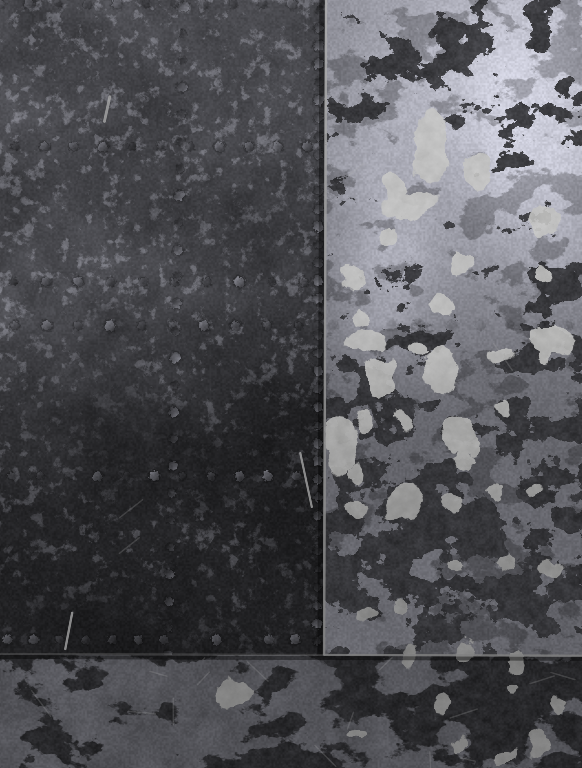
Reproduce this texture procedurally as a Shadertoy shader.

```glsl
// Weathered sheet metal: a dark riveted panel, a bright flaking panel and a worn strip.
// Layered noise makes stains and flakes, repeated distances make rivet rows, and
// warped ellipses make pale chips. One unit is the canvas height.
#define SEAM_X 0.4215
#define SEAM_Y 0.1485
#define RIVET_RADIUS 0.0056
#define CHIP_CELL 0.062
#define CHIP_WARP 0.03
#define GRAIN 0.075
#define STEEL_TINT vec3(0.985, 0.99, 1.055)
#define CHIP_COLOR vec3(0.75, 0.75, 0.745)

float hash(vec2 p) {
    vec3 q = fract(p.xyx * 0.1031);
    q += dot(q, q.yzx + 33.33);
    return fract((q.x + q.y) * q.z);
}

float noise(vec2 p) {
    vec2 i = floor(p), f = fract(p);
    f *= f * (3.0 - 2.0 * f);
    return mix(mix(hash(i), hash(i + vec2(1, 0)), f.x),
               mix(hash(i + vec2(0, 1)), hash(i + 1.0), f.x), f.y);
}

float fbm(vec2 p) {
    float sum = 0.0, amp = 0.48;
    for (int i = 0; i < 6; i++) {
        sum += amp * noise(p);
        p = mat2(0.8, 0.6, -0.6, 0.8) * p * 2.03 + 17.3;
        amp *= 0.53;
    }
    return sum;
}

float glow(vec2 p, float x, float y, float w, float h) {
    vec2 d = (p - vec2(x, y)) / vec2(w, h);
    return exp(-dot(d, d));
}

// Antialiased mark: 1 within the given distance
float mark(float d, float width) {
    return 1.0 - smoothstep(width, width + 1.0 / iResolution.y, d);
}

float scratch(vec2 p, vec2 a, vec2 d, float width) {
    return mark(length(p - a - d * clamp(dot(p - a, d) / dot(d, d), 0.0, 1.0)), width);
}

// Row of rivets, each a shadow ring and a worn cap
void rivets(inout float shade, float along, float across, float pitch, float strength) {
    float id = round(along / pitch);
    vec2 q = vec2(along - id * pitch, across);
    float wear = hash(vec2(id, pitch * 900.0 + strength * 71.0));
    float r = RIVET_RADIUS * (0.7 + 0.4 * wear);
    float d = length(q) + 0.004 * (noise(q * 500.0 + id * 9.0) - 0.5);
    shade *= 1.0 - 0.4 * strength * (1.0 - smoothstep(r, r * 1.8, d));
    shade = mix(shade, 0.23 + 0.27 * wear + 18.0 * (q.y - q.x), mark(d, r) * strength * (0.45 + 0.45 * wear));
}

void chip(inout float d, vec2 p, float x, float y, float w, float h) {
    d = min(d, (length((p - vec2(x, y)) / vec2(w, h)) - 1.0) * min(w, h));
}

// Large chips, then small ones on a jittered grid
float chips(vec2 p) {
    vec2 w = p + CHIP_WARP * (vec2(fbm(p * 32.0), fbm(p * 32.0 + 40.0)) - 0.5);
    float d = 1.0;
    chip(d, w, 0.562, 0.805, 0.021, 0.048);
    chip(d, w, 0.530, 0.730, 0.038, 0.015);
    chip(d, w, 0.512, 0.755, 0.015, 0.027);
    chip(d, w, 0.622, 0.776, 0.018, 0.025);
    chip(d, w, 0.710, 0.710, 0.019, 0.020);
    chip(d, w, 0.474, 0.555, 0.024, 0.014);
    chip(d, w, 0.573, 0.518, 0.021, 0.029);
    chip(d, w, 0.498, 0.508, 0.021, 0.025);
    chip(d, w, 0.600, 0.433, 0.023, 0.024);
    chip(d, w, 0.716, 0.552, 0.024, 0.019);
    chip(d, w, 0.525, 0.343, 0.025, 0.022);
    chip(d, w, 0.443, 0.415, 0.020, 0.035);
    chip(d, w, 0.302, 0.101, 0.025, 0.018);
    for (int k = 0; k < 9; k++) {
        vec2 id = floor(w / CHIP_CELL) + vec2(k % 3, k / 3) - 1.0;
        vec2 c = (id + 0.2 + 0.6 * vec2(hash(id), hash(id + 31.0))) * CHIP_CELL;
        vec2 s = CHIP_CELL * (0.1 + 0.16 * vec2(hash(id + 7.0), hash(id + 13.0)));
        float density = 0.52 * step(SEAM_X, c.x) * (1.0 - smoothstep(0.6, 0.74, c.y));
        if (hash(id + 83.0) < density) chip(d, w, c.x, c.y, s.x, s.y);
    }
    return mark(d, 0.0);
}

void mainImage(out vec4 fragColor, in vec2 fragCoord) {
    vec2 p = fragCoord / iResolution.y;
    float broad = fbm(p * 7.0), stain = fbm(p * 26.0 + 9.0), fine = fbm(p * 95.0 + 4.0);
    float dx = p.x - SEAM_X - 0.003 * p.y, dy = p.y - SEAM_Y + 0.003 * p.x;
    // Dark panel, dusted above and almost black below
    float dark = mix(0.115, 0.265, smoothstep(0.22, 0.78, p.y));
    dark += 0.06 * glow(p, 0.06, 0.58, 0.16, 0.12) - 0.045 * glow(p, 0.37, 0.48, 0.1, 0.16);
    dark *= 0.55 + 0.55 * broad + 0.4 * stain;
    dark += 0.16 * smoothstep(0.56, 0.75, fine) * smoothstep(0.1, 0.8, p.y + broad - 0.4);
    rivets(dark, p.x, p.y - 0.995, 0.038, 0.6);
    rivets(dark, p.x - 0.02, p.y - 0.809, 0.038, 0.8);
    rivets(dark, p.x - 0.018, p.y - 0.633, 0.042, 0.85);
    rivets(dark, p.x - 0.02, p.y - 0.576, 0.041, 0.75);
    rivets(dark, p.x - 0.016, p.y - 0.38, 0.037, 0.7);
    rivets(dark, p.x - 0.01, p.y - 0.167, 0.034, 0.55);
    rivets(dark, p.y - 0.006, p.x - 0.2147 - 0.025 * p.y, 0.0352, 0.7);
    rivets(dark, p.y, dx + 0.009, 0.0235, 0.8);
    // Bright panel: sheen, grey wear, black flakes
    float sheen = 0.4 + 0.17 * smoothstep(0.45, 0.75, p.y) + 0.24 * glow(p, 0.68, 0.87, 0.15, 0.2);
    sheen = (sheen + 0.15 * glow(p, 0.51, 0.66, 0.06, 0.13)) * (0.86 + 0.28 * broad);
    sheen *= 1.0 - 0.24 * smoothstep(0.53, 0.6, fbm(p * vec2(24, 34) + 60.0));
    float black = 0.15 * (glow(p, 0.68, 0.36, 0.13, 0.13) + glow(p, 0.515, 0.615, 0.035, 0.025));
    black += 0.08 * (1.0 - smoothstep(0.35, 0.62, p.y)) + 0.25 * (broad - 0.5);
    sheen = mix(sheen, 0.13 + 0.12 * fine, 0.9 * smoothstep(0.635, 0.655, fbm(p * vec2(27, 34) + 21.0) + black));
    rivets(sheen, p.x - 0.01, p.y - 0.576, 0.0385, 0.25);
    // Lower strip, grey paint over black
    float paint = fbm(p * vec2(17, 25) + 5.0) + 0.13 * glow(p, 0.07, 0.08, 0.12, 0.1);
    paint += 0.09 * glow(p, 0.35, 0.11, 0.1, 0.05) - 0.06 * smoothstep(0.45, 0.65, p.x);
    float strip = mix(0.105 + 0.1 * fine, 0.27 + 0.12 * stain, smoothstep(0.49, 0.535, paint));
    // Join the sheets, then chips and lit seams
    float right = mark(-dx, 0.0), above = mark(-dy, 0.0);
    float shade = mix(strip, mix(dark, sheen, right), above);
    vec3 color = STEEL_TINT * (shade + GRAIN * (noise(p * 420.0) - 0.5) * (0.5 + shade));
    color = mix(color, CHIP_COLOR * (0.66 + 0.3 * smoothstep(0.1, 0.65, p.y) + 0.12 * fine), 0.9 * chips(p));
    color *= 1.0 - 0.4 * max(above * mark(abs(dx + 0.005), 0.003), mark(abs(dy + 0.004), 0.002));
    color = mix(color, vec3(0.48 + 0.2 * p.y), 0.85 * above * mark(abs(dx), 0.001));
    color = mix(color, vec3(0.5), mark(abs(dy), 0.0008) * (0.3 + 0.5 * right));
    // Deep and faint scratches
    float cut = scratch(p, vec2(0.136, 0.842), vec2(0.007, 0.032), 0.0012);
    cut = max(cut, scratch(p, vec2(0.391, 0.41), vec2(0.015, -0.07), 0.0008));
    cut = max(cut, scratch(p, vec2(0.085, 0.155), vec2(0.009, 0.047), 0.0009));
    for (int i = 0; i < 20; i++) {
        vec2 a = vec2(hash(vec2(i, 3)) * 0.758, hash(vec2(i, 8)) * (i < 12 ? 0.15 : 0.9));
        vec2 d = 0.07 * (vec2(hash(vec2(i, 15)), hash(vec2(i, 22))) - 0.5);
        cut = max(cut, 0.28 * scratch(p, a, d, 0.0003));
    }
    fragColor = vec4(clamp(mix(color, vec3(0.68), cut * 0.75), 0.0, 1.0), 1.0);
}
```
